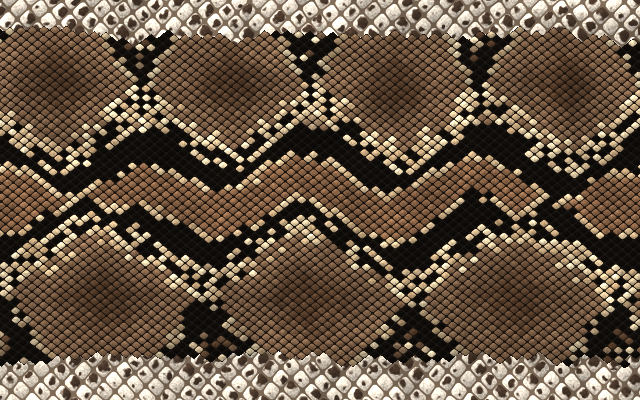
A WebGL 1 fragment shader for this texture:

```glsl
precision highp float;
// Python skin: a lattice of small diamond scales, each coloured as a whole by
// the markings under its centre: a wavy ribbon between two rows of blotches.
// Coarse pale belly scales with dark spots run along the top and bottom.
uniform vec2 u_resolution;

float hash(vec2 p) {
  vec3 q = fract(p.xyx * 0.1031);
  q += dot(q, q.yzx + 33.33);
  return fract((q.x + q.y) * q.z);
}

float noise(vec2 p) {
  vec2 i = floor(p), f = fract(p);
  f = f * f * (3.0 - 2.0 * f);
  return mix(mix(hash(i), hash(i + vec2(1, 0)), f.x),
             mix(hash(i + vec2(0, 1)), hash(i + vec2(1, 1)), f.x), f.y);
}

// Diamond lattice: position inside the scale (xy) and scale index (zw)
vec4 diamondCell(vec2 p, vec2 size) {
  vec2 q = p / size;
  vec2 d = vec2(q.x + q.y, q.x - q.y);
  return vec4(fract(d) - 0.5, floor(d));
}

vec2 cellCentre(vec2 id, vec2 size) {
  return 0.5 * size * vec2(id.x + id.y + 1.0, id.x - id.y);
}

// Signed distance to the central ribbon, which pinches to tips every 566 units
float ribbonDistance(vec2 c) {
  float tip = abs(mod(c.x + 186.0, 566.0) - 283.0);
  float inside = step(97.0, c.x) * step(c.x, 663.0);
  float wave = cos((c.x - 160.0) * 6.2832 / 205.0) * smoothstep(5.0, 80.0, tip);
  float middle = mix(242.0, 236.0 - 21.0 * wave, inside);
  return abs(c.y - middle) - min(tip * 0.58 - 3.0, mix(37.0, 26.0, inside));
}

// Colour of one scale from its centre and two random values
vec3 markings(vec2 c, float h, float h2) {
  vec3 black = vec3(0.05, 0.04, 0.03);
  vec3 darkBrown = vec3(0.29, 0.205, 0.14), brown = vec3(0.48, 0.37, 0.275);
  vec3 tan = vec3(0.70, 0.58, 0.43), cream = vec3(0.92, 0.85, 0.70);

  float ribbon = ribbonDistance(c);
  if (ribbon < -4.0) return vec3(0.49, 0.355, 0.25) * (0.9 + 0.2 * h);
  if (ribbon < 5.0) return h < 0.88 ? mix(tan, cream, 0.6 * h2) : black;
  if (ribbon < 14.0) return black;

  // Blotches: four and a part above, three below, pointing at the ribbon
  bool upper = c.y < 236.0;
  float period = upper ? 203.0 : 248.0;
  float x = abs(mod(c.x - (upper ? 72.0 : 125.0) + 0.5 * period, period) - 0.5 * period);
  float b = upper ? c.y - 105.0 : 358.0 - c.y;
  vec2 n = pow(vec2(x / (upper ? 88.0 : 108.0), b > 0.0 ? b / 78.0 : -b / 110.0), vec2(1.25));
  float d = 70.0 * (pow(n.x + n.y, 0.8) - 1.0);
  float rim = mix(9.0, 26.0, smoothstep(0.0, 35.0, b));
  vec3 pale = mix(tan, cream, h2);

  if (d < 0.0) {
    if (d > -12.0 && b > 15.0 && h < 0.4) return pale;
    return mix(darkBrown, brown, clamp(smoothstep(-65.0, -8.0, d) + 0.4 * (h - 0.5), 0.0, 1.0));
  }
  if (d < rim) {
    float coverage = d < 8.0 || d > rim - 9.0 ? 0.8 : 0.38;
    return h < coverage ? pale * (b < 0.0 ? 0.78 : 1.0) : black;
  }
  // Pale ovals in the gaps, and scattered scales towards the belly
  if (length(vec2((0.5 * period - x) / 26.0, (b - (upper ? 40.0 : 33.0)) / 9.0)) < 1.0)
    return mix(brown, cream, h2);
  if (b < 0.0 && d > 19.0 && h < 0.55) return mix(darkBrown, cream, h2 * h2);
  return black;
}

void main() {
  // Design space: 480 units high, y downward
  float unit = 480.0 / u_resolution.y;
  vec2 p = vec2(gl_FragCoord.x, u_resolution.y - gl_FragCoord.y) * unit;
  vec2 q = p + 2.5 * sin(p.yx / 43.0);

  vec2 size = vec2(13.6, 11.0);
  vec4 cell = diamondCell(q, size);
  vec2 c = cellCentre(cell.zw, size);
  float h = hash(cell.zw), h2 = hash(cell.zw + 71.0);
  float inward = min(c.y - 44.0, 430.0 - c.y) + 18.0 * (noise(c / 24.0) - 0.5) + 8.0 * (h - 0.5);

  vec3 color, gap;
  if (inward < 0.0) {
    // Belly: large cream scales, each with its own ragged dark spot
    size = vec2(25.0, 27.0);
    cell = diamondCell(q + 3.0 * sin(p.yx / 17.0), size);
    h = hash(cell.zw + 13.0);
    h2 = hash(cell.zw + 37.0);
    vec2 offset = cell.xy - 0.5 * vec2(h - 0.5, h2 - 0.5);
    float radius = 0.42 * h2 + 0.12 * smoothstep(-30.0, 0.0, inward) - 0.02;
    float spot = 1.0 - smoothstep(-0.1, 0.1, length(offset) - radius + 0.3 * (noise(p / 4.0) - 0.5));
    color = mix(vec3(0.92, 0.87, 0.80) * (0.88 + 0.14 * h), vec3(0.19, 0.13, 0.09), 0.92 * spot);
    gap = vec3(0.46, 0.39, 0.32);
  } else {
    vec2 drift = vec2(noise(c / 38.0), noise(c / 38.0 + 50.0)) - 0.5;
    color = markings(c + 11.0 * drift + 3.0 * (vec2(h2, h) - 0.5), h, h2);
    gap = color.r < 0.1 ? vec3(0.10, 0.09, 0.08) : vec3(0.10, 0.07, 0.05);
  }

  // Rounded scale, lit from the upper left, with grain and a small glint
  vec2 local = vec2(cell.x + cell.y, cell.x - cell.y);
  float edge = length(max(abs(cell.xy) - 0.2, 0.0)) - 0.24;
  float soft = 0.02 + 0.5 * unit / size.y;
  float body = 1.0 - smoothstep(-soft, soft, edge);
  float light = 1.06 - 0.34 * local.y - 0.14 * local.x + 0.3 * (noise(p * 0.6) - 0.5);
  float glint = 1.0 - smoothstep(0.0, 0.3, length(local - vec2(-0.15, -0.35)));
  color = mix(gap, color * light + 0.22 * glint * h2 * h2 * color.r, body);
  color *= 0.88 + 0.24 * noise(p / 33.0);
  gl_FragColor = vec4(clamp(color, 0.0, 1.0), 1.0);
}
```
